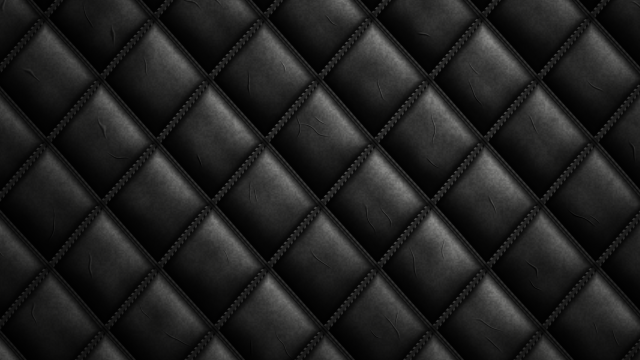
Give the GLSL for this texture, as a Shadertoy shader.

```glsl
// Black quilted leather: a diamond lattice of padded cells under a soft light from above.
// Two skewed lattice axes give each cell its dome normal, its seams and its stitches;
// hashes per cell add tone changes and creases, and noise adds the grain.

const vec2  PERIOD = vec2(0.304, 0.347);     // diamond width and height
const vec2  ORIGIN = vec2(0.279, 0.779);     // one seam crossing
const float SHEAR = 0.02;
const float WOBBLE = 0.005;
const vec3  LIGHT_DIR = vec3(0.40, 0.70, 0.60);
const float PUFF = 0.95;                     // steepness of the padding
const float LEATHER_GAIN = 0.50;
const float LEATHER_CONTRAST = 2.6;
const vec3  LEATHER_TINT = vec3(1.0, 1.0, 0.985);
const float VALLEY_WIDTH = 0.030;            // shaded fold beside a seam
const float CORD_HALF_WIDTH = 0.0080;        // smooth seam, falling to the right
const float BRAID_HALF_WIDTH = 0.0095;       // stitched seam, rising to the right
const float STITCHES = 16.0;                 // per cell edge
const float SEAM_TONE = 0.17;
const float CREASE_STRENGTH = 0.09;
const float GRAIN = 0.24;
const vec2  GLOW_CENTRE = vec2(0.60, 0.60);
const int   SAMPLES = 2;                     // supersampling per axis

float hash(vec2 p) {
    vec3 q = fract(p.xyx * 0.1031);
    q += dot(q, q.yzx + 33.33);
    return fract((q.x + q.y) * q.z);
}

float noise(vec2 p) {
    vec2 i = floor(p), f = fract(p);
    f = f * f * (3.0 - 2.0 * f);
    return mix(mix(hash(i), hash(i + vec2(1, 0)), f.x),
               mix(hash(i + vec2(0, 1)), hash(i + vec2(1, 1)), f.x), f.y);
}

// Fine bent wrinkles: a lit lip with a dark groove beside it
float creases(vec2 local, vec2 id) {
    float sum = 0.0;
    for (int k = 0; k < 3; k++) {
        vec2 seed = id * 3.7 + float(k) * 17.3 + 50.0;
        vec2 centre = (vec2(hash(seed), hash(seed + 5.1)) - 0.5) * 0.11;
        float angle = 2.1 + 1.3 * (hash(seed + 9.2) - 0.5);
        float halfLength = mix(0.02, 0.055, hash(seed + 2.6));
        vec2 along = vec2(cos(angle), sin(angle));
        vec2 d = local - centre;
        float u = dot(d, along);
        float v = dot(d, vec2(-along.y, along.x));
        v += 0.022 * (noise(local * 28.0 + seed) - 0.5);
        float fade = smoothstep(halfLength, halfLength * 0.3, abs(u));
        float lip = smoothstep(0.0022, 0.0, abs(v));
        float groove = smoothstep(0.0028, 0.0, abs(v - 0.0028));
        sum += (lip - groove) * fade * step(0.45, hash(seed + 7.7));
    }
    return sum;
}

// Twin smooth cords with faint stitching
float cordTone(float offset, float along) {
    float x = offset / CORD_HALF_WIDTH;
    float ridge = 1.0 - smoothstep(0.1, 0.55, abs(abs(x) - 0.5));
    float thread = 0.85 + 0.15 * cos(6.2832 * along * STITCHES);
    return SEAM_TONE * (0.18 + ridge * thread * (0.8 + 0.3 * x));
}

// Flat band with slanted thread along both borders
float braidTone(float offset, float along) {
    float x = offset / BRAID_HALF_WIDTH;
    float slant = along * STITCHES + 0.35 * abs(x);
    float thread = smoothstep(-0.5, 0.6, cos(6.2832 * slant));
    float border = smoothstep(0.25, 0.65, abs(x));
    return SEAM_TONE * mix(0.75, 0.2 + 1.1 * thread, border) * (1.0 - 0.15 * x);
}

vec3 leather(vec2 p, vec2 uv) {
    // Lattice coordinates: seams lie where either one is whole
    vec2 q = p - ORIGIN;
    q.x += SHEAR * q.y;
    q += WOBBLE * (vec2(noise(p * 5.0), noise(p * 5.0 + 31.0)) - 0.5);
    vec2 s = q / PERIOD;
    vec2 ab = vec2(s.x - s.y, s.x + s.y);
    vec2 id = floor(ab), f = ab - id;
    vec2 offset = (ab - round(ab)) / length(1.0 / PERIOD);
    vec2 dist = abs(offset);

    // Padded dome
    vec2 t = 2.0 * f - 1.0;
    vec2 slope = t * abs(t);
    vec2 axis = normalize(PERIOD.yx);
    vec2 tilt = vec2(slope.x + slope.y, slope.y - slope.x) * axis;
    tilt += 0.16 * (vec2(noise(p * 16.0), noise(p * 16.0 + 70.0)) - 0.5);
    vec3 normal = normalize(vec3(PUFF * tilt, 1.0));
    float lit = max(dot(normal, normalize(LIGHT_DIR)), 0.0);
    float tone = 0.018 + LEATHER_GAIN * pow(lit, LEATHER_CONTRAST);
    tone *= 0.86 + 0.28 * hash(id + 40.0);

    // Creases and grain
    vec2 m = f - 0.5;
    vec2 local = 0.5 * PERIOD * vec2(m.x + m.y, m.y - m.x);
    tone += CREASE_STRENGTH * creases(local, id) * (0.3 + lit);
    tone *= 1.0 + GRAIN * (noise(p * 240.0) + 0.6 * noise(p * 90.0) - 0.8);

    // Folds, then seams with the cord on top
    tone *= mix(0.22, 1.0, smoothstep(0.004, VALLEY_WIDTH, min(dist.x, dist.y)));
    float braid = 1.0 - smoothstep(0.8, 1.1, dist.x / BRAID_HALF_WIDTH);
    float cord = 1.0 - smoothstep(0.8, 1.1, dist.y / CORD_HALF_WIDTH);
    tone = mix(tone, braidTone(offset.x, ab.y), braid);
    tone = mix(tone, cordTone(offset.y, ab.x), cord);
    tone *= mix(0.45, 1.0, smoothstep(0.0, 0.022, length(offset)));

    // Falloff toward the borders
    float far = length((uv - GLOW_CENTRE) * vec2(1.0, 0.8));
    tone *= mix(1.2, 0.55, smoothstep(0.05, 0.75, far));
    return max(tone, 0.0) * LEATHER_TINT;
}

void mainImage(out vec4 fragColor, in vec2 fragCoord) {
    vec3 sum = vec3(0.0);
    for (int i = 0; i < SAMPLES * SAMPLES; i++) {
        vec2 jitter = (vec2(i % SAMPLES, i / SAMPLES) + 0.5) / float(SAMPLES) - 0.5;
        vec2 c = fragCoord + jitter;
        sum += leather(c / iResolution.y, c / iResolution.xy);
    }
    fragColor = vec4(sum / float(SAMPLES * SAMPLES), 1.0);
}
```
